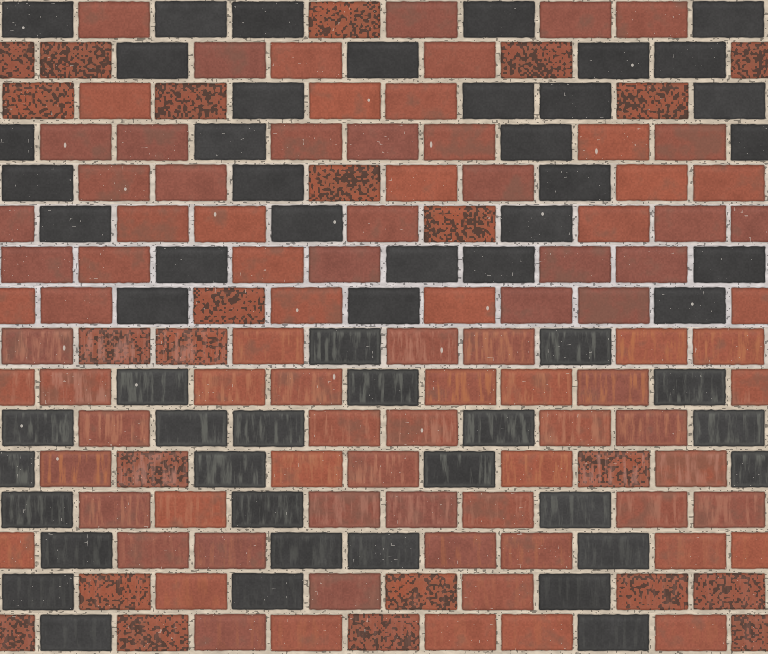
A Shadertoy shader for this texture:

```glsl
float hash(vec2 p) {
    vec3 q = fract(p.xyx * 0.1031);
    q += dot(q, q.yzx + 33.33);
    return fract((q.x + q.y) * q.z);
}

float noise(vec2 p) {
    vec2 i = floor(p), f = fract(p);
    f = f * f * (3.0 - 2.0 * f);
    return mix(mix(hash(i), hash(i + vec2(1, 0)), f.x),
               mix(hash(i + vec2(0, 1)), hash(i + 1.0), f.x), f.y);
}

float fbm(vec2 p) {
    float sum = 0.0, weight = 0.5;
    for (int i = 0; i < 4; i++) {
        sum += weight * noise(p);
        p = p * 2.1 + 7.3;
        weight *= 0.5;
    }
    return sum / 0.9375;
}

float roundBox(vec2 p, vec2 halfSize, float radius) {
    vec2 d = abs(p) - halfSize + radius;
    return length(max(d, 0.0)) + min(max(d.x, d.y), 0.0) - radius;
}

vec3 mortarColor(vec2 p, float row, float dist) {
    float whiteness = smoothstep(3.0, 6.0, row) * (1.0 - smoothstep(7.0, 9.0, row));
    vec3 color = mix(vec3(0.84, 0.78, 0.70), vec3(0.85, 0.82, 0.81), whiteness);
    color *= 0.84 + 0.26 * fbm(p * vec2(9, 8));
    // Pits and the dirty line along the brick
    color *= 1.0 - 0.35 * smoothstep(0.72, 0.9, noise(p * vec2(34, 20)));
    return color * mix(0.78, 1.0, smoothstep(0.0, 0.035, dist));
}

vec3 brickColor(vec2 q, vec2 id, float dist, float glaze) {
    vec2 grain = q + id * 17.0;
    float kind = hash(id + 41.0);
    float cloud = fbm(grain * 2.5);
    float phase = fract(id.x * 0.3 + hash(vec2(id.y, 5.0)) + 0.2 * hash(id));
    bool dark = phase < 0.32;

    // Fired clay: charcoal or red, with its own tone
    vec3 red = mix(vec3(0.64, 0.36, 0.28), vec3(0.55, 0.34, 0.295), hash(id + 9.0));
    vec3 color = dark ? vec3(0.245, 0.24, 0.237) + 0.03 * hash(id + 9.0) : red;
    color *= 0.9 + 0.2 * cloud;
    color *= 0.95 + 0.1 * noise(grain * 28.0);

    if (!dark) {
        // Smoky clouds, and dense burnt speckles on a few bricks
        float smoke = smoothstep(0.45, 0.8, cloud + 0.25 * (kind - 0.5));
        color = mix(color, vec3(0.44, 0.34, 0.29), 0.5 * smoke);
        float burnt = step(0.86, kind);
        color = mix(color, vec3(0.66, 0.36, 0.25), 0.4 * burnt);
        float speckle = smoothstep(0.5, 0.68, noise(grain * 19.0) + 0.5 * (cloud - 0.5));
        color = mix(color, vec3(0.27, 0.23, 0.21), 0.75 * burnt * speckle);
    }

    // Glaze: vertical streaks inside a worn, paler frame
    float inner = smoothstep(0.04, 0.13, -dist);
    float streak = fbm(grain * vec2(11, 1.8));
    vec3 sheen = dark ? vec3(0.43, 0.43, 0.40) : mix(vec3(0.72, 0.45, 0.29), vec3(0.69, 0.49, 0.44), kind);
    float frame = smoothstep(0.0, 0.05, -dist) * (1.0 - inner);
    color = mix(color, sheen, glaze * (0.75 * inner * smoothstep(0.42, 0.8, streak) + 0.3 * frame));

    // Bevel: darkened rim, slightly lit upper edge
    color *= mix(0.82, 1.0, smoothstep(0.0, 0.06, -dist));
    color += 0.035 * smoothstep(0.2, 0.4, -q.y) * inner;

    // Pale dust and an occasional chip
    float dust = smoothstep(0.93, 0.98, noise(grain * 15.0 + 3.0)) * step(0.5, hash(id + 23.0));
    vec2 spot = (vec2(hash(id + 61.0), hash(id + 67.0)) - 0.5) * vec2(1.4, 0.6);
    vec2 reach = (q - spot) * vec2(1.0, mix(0.35, 1.0, hash(id + 71.0)));
    float chip = step(0.9, hash(id + 79.0)) * (1.0 - smoothstep(0.02, 0.045, length(reach)));
    return mix(color, vec3(0.80, 0.77, 0.73), max(0.5 * dust, 0.85 * chip));
}

void mainImage(out vec4 fragColor, in vec2 fragCoord) {
    // Running bond: 10 bricks across, 16 courses counted from the top
    vec2 uv = fragCoord / iResolution.xy;
    vec2 p = vec2(uv.x * 10.0, (1.0 - uv.y) * 16.0);
    float row = floor(p.y);
    p.x += 0.5 * mod(row, 2.0);
    vec2 id = vec2(mod(floor(p.x), 10.0), row);

    // Brick space, one course high
    vec2 q = (fract(p) - vec2(0.49, 0.475)) * vec2(1.88, 1.0);
    q += (vec2(hash(id + 3.0), hash(id + 13.0)) - 0.5) * vec2(0.035, 0.02);
    float dist = roundBox(q, vec2(0.872, 0.442), 0.035);
    dist += 0.018 * (noise((q + id * 11.0) * 9.0) - 0.5);

    float glaze = step(8.0, row) * mix(1.0, 0.3, smoothstep(11.0, 14.0, row));
    float pixel = 16.0 / iResolution.y;
    float cover = smoothstep(-0.6 * pixel, 0.6 * pixel, dist);
    vec3 color = mix(brickColor(q, id, dist, glaze), mortarColor(p, row, dist), cover);
    fragColor = vec4(color, 1.0);
}
```
